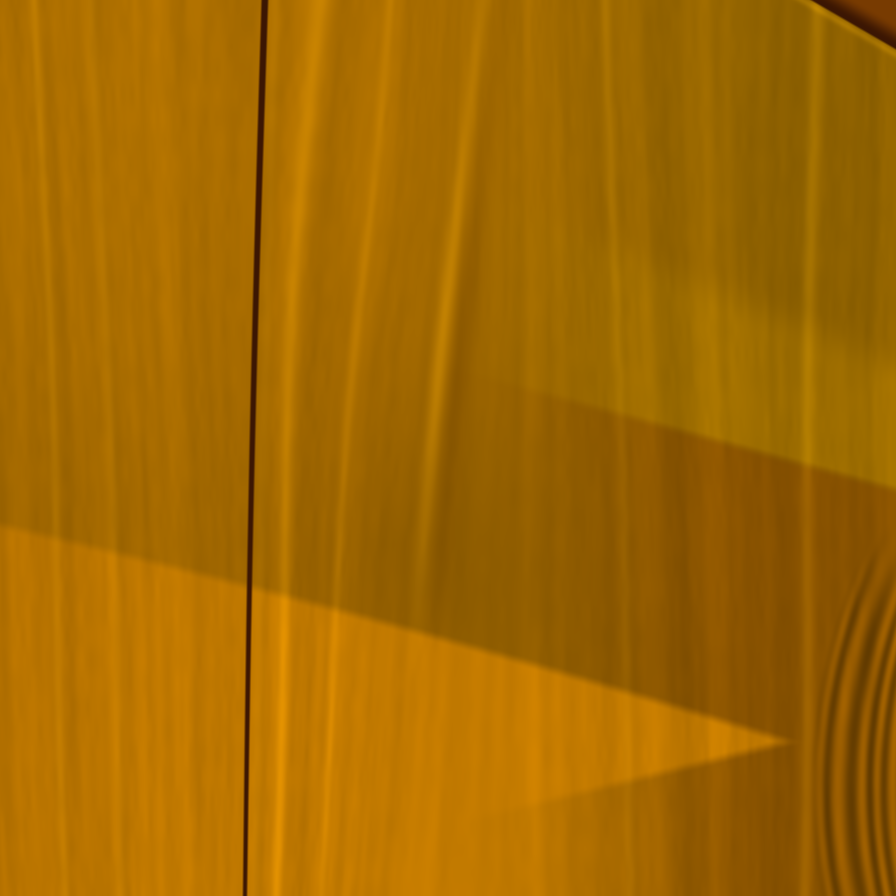
Give the GLSL for this texture, as a Shadertoy shader.

```glsl
// Warm varnished wood panels with a dark seam, slanted light and flowing grain.

const vec3 SHADE_LEFT  = vec3(0.655, 0.420, 0.000);
const vec3 SHADE_RIGHT = vec3(0.565, 0.385, 0.000);
const vec3 BROWN_SHADE = vec3(0.540, 0.325, 0.000);
const vec3 BAND_LIGHT  = vec3(0.640, 0.445, 0.000);
const vec3 LIT_WOOD    = vec3(0.765, 0.480, 0.000);
const vec3 STREAK_GOLD = vec3(0.130, 0.100, 0.008);
const vec3 SEAM_DARK   = vec3(0.230, 0.085, 0.010);
const vec3 CORNER_WOOD = vec3(0.470, 0.230, 0.005);
const float GRAIN_DEPTH = 0.045;
const float FIBRE_DEPTH = 0.090;
const float EDGE_BLUR   = 0.007;

float hash(vec2 p) {
    p = fract(p * vec2(0.1031, 0.1130));
    p += dot(p, p.yx + 33.33);
    return fract((p.x + p.y) * p.x * 17.0);
}

float noise(vec2 p) {
    vec2 i = floor(p), f = fract(p);
    f = f * f * (3.0 - 2.0 * f);
    vec2 e = vec2(1.0, 0.0);
    return mix(mix(hash(i), hash(i + e), f.x),
               mix(hash(i + e.yx), hash(i + e.xx), f.x), f.y);
}

float bump(float x, float centre, float width) {
    float d = (x - centre) / width;
    return exp(-d * d);
}

// Horizontal coordinate that follows the local lean of the wood
float grainCoord(vec2 p) {
    float lean = -0.035 + 0.125 * bump(p.x, 0.43, 0.15) + 0.05 * bump(p.x, 0.92, 0.1);
    return p.x - lean * (p.y - 0.5) + 0.003 * sin(7.0 * p.y + 11.0 * p.x);
}

// Layered sines for growth lines
float growthLines(float u, float y) {
    float sum = 0.0, frequency = 47.0, weight = 1.0;
    for (int i = 0; i < 5; i++) {
        float k = float(i);
        sum += weight * sin(u * frequency + 1.7 * k + 2.0 * sin(u * 17.0 + k + 0.6 * y));
        frequency *= 1.63;
        weight *= 0.8;
    }
    return sum * 0.5;
}

// Fine broken fibres and pores
float fibres(float u, float y) {
    float coarse = noise(vec2(u * 95.0, y * 5.0 + 3.0));
    float fine = noise(vec2(u * 190.0 + 9.0, y * 38.0));
    return coarse * 0.6 + fine * 0.4 - 0.5;
}

// Pale streaks; the central one has a dark flank on its right
float goldStreaks(vec2 p, float u) {
    float s = 0.5 * bump(u, 0.058, 0.005) + 0.35 * bump(u, 0.122, 0.006);
    s += 0.65 * bump(u, 0.322, 0.007) + 0.35 * bump(u, 0.389, 0.005);
    s += 0.4 * bump(u, 0.692, 0.006) + 0.65 * bump(u, 0.902, 0.007);
    float h = p.y - 0.3;
    float centre = 0.465 + 0.075 * h + 0.045 * h * h;
    float presence = 0.35 + 0.65 * bump(p.y, 0.62, 0.2);
    presence *= smoothstep(0.2, 0.4, p.y);
    s += presence * (bump(p.x, centre, 0.008) - 0.6 * bump(p.x, centre + 0.022, 0.014));
    return s;
}

// Wood tone under the slanted patches of light
vec3 panelLight(vec2 p) {
    vec3 shade = mix(SHADE_LEFT, SHADE_RIGHT, smoothstep(0.35, 0.9, p.x));
    shade *= 1.0 + 0.08 * (smoothstep(0.3, 0.9, p.y) - 0.6) * (1.0 - smoothstep(0.5, 0.9, p.x));
    shade *= 1.0 - 0.08 * bump(p.x, 0.5, 0.16) * bump(p.y, 0.36, 0.17);

    float bandTop = 0.694 - 0.425 * (p.x - 0.755);
    float bandBottom = 0.538 - 0.274 * (p.x - 0.69);
    float rightSide = smoothstep(0.48, 0.85, p.x);
    float below = 1.0 - smoothstep(-EDGE_BLUR, EDGE_BLUR, p.y - bandBottom);
    float band = (1.0 - smoothstep(-0.03, 0.03, p.y - bandTop)) * (1.0 - below);
    shade = mix(shade, BAND_LIGHT, band * rightSide * 0.85);
    shade = mix(shade, BROWN_SHADE, below * rightSide);

    float wedgeTop = 0.414 - 0.235 * p.x - 0.045 * p.x * p.x;
    float wedgeBottom = 0.172 + 0.245 * (p.x - 0.88);
    float lit = smoothstep(-EDGE_BLUR, EDGE_BLUR, wedgeTop - p.y);
    float cut = smoothstep(-EDGE_BLUR, EDGE_BLUR, wedgeBottom - p.y);
    lit *= 1.0 - cut * smoothstep(0.48, 0.89, p.x);
    vec3 sun = LIT_WOOD * (0.94 + 0.06 * smoothstep(0.0, 0.45, p.x));
    return mix(shade, sun, lit);
}

void mainImage(out vec4 fragColor, in vec2 fragCoord) {
    vec2 p = fragCoord / iResolution.xy;
    float pixel = 1.5 / iResolution.y;
    float u = grainCoord(p);

    // Panel tone and grain
    vec3 color = panelLight(p);
    float calm = 1.0 - 0.5 * bump(p.x, 0.52, 0.09);
    color *= 1.0 + calm * (GRAIN_DEPTH * growthLines(u, p.y) + FIBRE_DEPTH * fibres(u, p.y));
    color += STREAK_GOLD * goldStreaks(p, u);

    // Curved dark rings at the lower right
    float ring = p.x - 0.8 * (p.y - 0.12) * (p.y - 0.12);
    float ringArea = smoothstep(0.9, 0.925, ring) * (1.0 - smoothstep(0.28, 0.42, p.y));
    color *= 1.0 - ringArea * (0.06 + 0.20 * sin(ring * 300.0 + 1.2 * sin(ring * 90.0)));

    // Seam between panels, with a pale lip
    float seam = p.x - (0.2734 + 0.0222 * p.y - 0.003 * sin(3.14159 * p.y));
    float halfWidth = 0.0023 + 0.0014 * p.y;
    color += STREAK_GOLD * 0.35 * bump(seam, 0.012, 0.006);
    float seamMask = 1.0 - smoothstep(halfWidth - pixel, halfWidth + pixel, abs(seam));
    color = mix(color, SEAM_DARK, seamMask);

    // Separate board across the upper right corner
    float corner = dot(p - vec2(0.905, 1.0), vec2(0.501, 0.865));
    color += STREAK_GOLD * 0.8 * bump(corner, -0.005, 0.004);
    vec3 board = mix(SEAM_DARK, CORNER_WOOD, smoothstep(0.003, 0.025, corner));
    color = mix(color, board, smoothstep(-pixel, pixel, corner));

    fragColor = vec4(clamp(color, 0.0, 1.0), 1.0);
}
```
